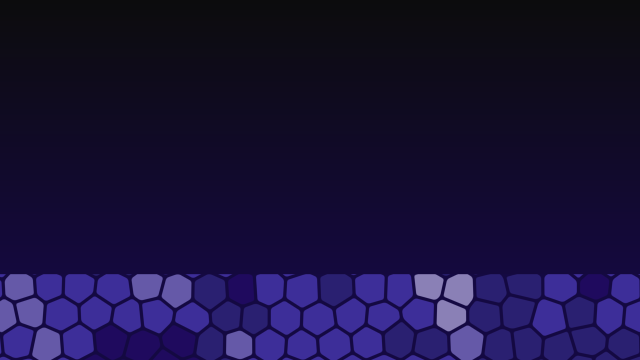
Write a WebGL 1 fragment shader that draws this background.

```glsl
precision highp float;
// A band of rounded mosaic stones under a night gradient from black to indigo.
// The stones are Voronoi cells of a jittered, staggered grid; circular zones
// lighten or darken whole groups of stones along a five-step violet palette.
// Lengths are in units of the canvas height, with the origin at the lower left.

uniform vec2 u_resolution;

const float BAND_TOP = 0.2384;
const vec2 PITCH = vec2(0.0889, 0.0787);   // column and row spacing
const float FIRST_ROW = 0.044;             // height of the lowest row
const float JITTER = 0.36;
const float HALF_GAP = 0.0045;
const float ROUNDING = 0.006;

const vec3 SKY_TOP = vec3(0.047, 0.048, 0.050);
const vec3 SKY_LOW = vec3(0.080, 0.034, 0.245);
const vec3 MORTAR = vec3(0.080, 0.036, 0.260);

vec2 hash22(vec2 p) {
  vec3 q = fract(p.xyx * vec3(0.1031, 0.1030, 0.0973));
  q += dot(q, q.yzx + 33.33);
  return fract((q.xx + q.yz) * q.zy);
}

// Regular grid node; even rows are shifted by half a column.
vec2 gridNode(vec2 id) {
  return id + vec2(0.5 * (1.0 - mod(id.y, 2.0)), 0.0);
}

vec2 stoneCentre(vec2 id) {
  vec2 offset = JITTER * (hash22(id + 17.0) - 0.5);
  return (gridNode(id) + offset) * PITCH + vec2(0.0, FIRST_ROW);
}

float smoothMin(float a, float b, float k) {
  float h = max(k - abs(a - b), 0.0) / k;
  return min(a, b) - 0.25 * h * h * k;
}

vec2 nearestStone(vec2 p) {
  vec2 base = floor((p - vec2(0.0, FIRST_ROW)) / PITCH + 0.5);
  vec2 nearest = base;
  float best = 10.0;
  for (int j = -1; j <= 1; j++) {
    for (int i = -1; i <= 1; i++) {
      vec2 id = base + vec2(float(i), float(j));
      float d = distance(p, stoneCentre(id));
      if (d < best) {
        best = d;
        nearest = id;
      }
    }
  }
  return nearest;
}

// Distance to the closest side of a stone, with softened corners.
float stoneEdge(vec2 p, vec2 id) {
  vec2 centre = stoneCentre(id);
  float edge = 1.0;
  for (int j = -2; j <= 2; j++) {
    for (int i = -2; i <= 2; i++) {
      if (i == 0 && j == 0) continue;
      vec2 other = stoneCentre(id + vec2(float(i), float(j)));
      float side = dot(0.5 * (centre + other) - p, normalize(other - centre));
      edge = smoothMin(edge, side, ROUNDING);
    }
  }
  return edge;
}

// Tone shift for all grid nodes inside a circle.
float zone(vec2 node, vec2 centre, float radius, float shift) {
  return shift * step(distance(node, centre), radius);
}

float stoneTone(vec2 id) {
  vec2 n = gridNode(id);
  float tone = 2.0;
  // Light groups
  tone += zone(n, vec2(14.0, 1.6), 0.9, 2.0);
  tone += zone(n, vec2(5.0, 2.2), 0.7, 1.0);
  tone += zone(n, vec2(0.5, 1.2), 0.6, 1.0);
  tone += zone(n, vec2(2.0, -0.2), 0.6, 1.0);
  // Dark groups
  tone += zone(n, vec2(7.0, 2.2), 0.7, -2.0);
  tone += zone(n, vec2(5.0, -2.0), 2.7, -2.0);
  tone += zone(n, vec2(17.5, -3.0), 3.7, -1.0);
  tone += zone(n, vec2(15.6, 1.4), 0.8, -1.0);
  tone += zone(n, vec2(18.2, 1.5), 0.7, -1.0);
  tone += zone(n, vec2(10.8, 1.5), 0.7, -1.0);
  tone += zone(n, vec2(13.0, -0.2), 0.6, -1.0);
  // Occasional odd stone
  float chance = hash22(id + 5.0).x;
  tone += step(0.93, chance) - step(chance, 0.07);
  return clamp(tone, 0.0, 4.0);
}

vec3 stoneColour(float tone) {
  vec3 c = mix(vec3(0.120, 0.040, 0.370), vec3(0.165, 0.125, 0.445), min(tone, 1.0));
  c = mix(c, vec3(0.240, 0.180, 0.600), clamp(tone - 1.0, 0.0, 1.0));
  c = mix(c, vec3(0.395, 0.350, 0.660), clamp(tone - 2.0, 0.0, 1.0));
  return mix(c, vec3(0.540, 0.500, 0.715), clamp(tone - 3.0, 0.0, 1.0));
}

void main() {
  vec2 p = gl_FragCoord.xy / u_resolution.y;
  float blur = 0.7 / u_resolution.y;

  vec3 sky = mix(SKY_LOW, SKY_TOP, clamp((p.y - BAND_TOP) / (1.0 - BAND_TOP), 0.0, 1.0));
  vec2 id = nearestStone(p);
  float stone = smoothstep(HALF_GAP - blur, HALF_GAP + blur, stoneEdge(p, id));
  vec3 mosaic = mix(MORTAR, stoneColour(stoneTone(id)), stone);

  float band = 1.0 - smoothstep(BAND_TOP - blur, BAND_TOP + blur, p.y);
  gl_FragColor = vec4(mix(sky, mosaic, band), 1.0);
}
```
